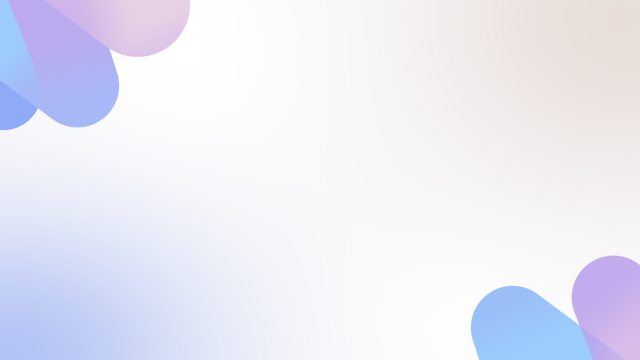
A WebGL 2 fragment shader for this background:

```glsl
#version 300 es
precision highp float;
// Soft pale backdrop with translucent rounded petals in two opposite corners.

uniform vec2 u_resolution;
out vec4 fragColor;

const vec2 CANVAS = vec2(16.0 / 9.0, 1.0);

// Gaussian glow with separate horizontal and vertical spread.
float glow(vec2 p, vec2 center, vec2 spread) {
    vec2 d = (p - center) / spread;
    return exp(-dot(d, d));
}

// Smooth 0..1 ramp running from point a to point b.
float ramp(vec2 p, vec2 a, vec2 b) {
    vec2 axis = b - a;
    return smoothstep(0.0, 1.0, dot(p - a, axis) / dot(axis, axis));
}

// Signed distance to a capsule with a different radius at each end.
float petal(vec2 p, vec2 a, vec2 b, float ra, float rb) {
    float len = length(b - a);
    vec2 u = (b - a) / len;
    p -= a;
    vec2 q = vec2(abs(u.x * p.y - u.y * p.x), dot(p, u));
    float s = (ra - rb) / len;
    float c = sqrt(1.0 - s * s);
    float k = dot(q, vec2(-s, c));
    if (k < 0.0) return length(q) - ra;
    if (k > c * len) return length(q - vec2(0.0, len)) - rb;
    return dot(q, vec2(c, s)) - ra;
}

// Antialiased coverage of a signed distance.
float cover(float dist, float pixel) {
    return smoothstep(pixel, -pixel, dist);
}

vec3 backdrop(vec2 p) {
    vec3 color = vec3(0.973, 0.971, 0.976);
    color = mix(color, vec3(1.0), glow(p, vec2(0.50, 0.86), vec2(0.46, 0.42)));
    color = mix(color, vec3(0.995), glow(p, vec2(1.32, 0.10), vec2(0.46, 0.30)));
    color = mix(color, vec3(0.91, 0.868, 0.852), glow(p, vec2(1.73, 0.95), vec2(0.52, 0.44)));
    return mix(color, vec3(0.70, 0.765, 0.96), glow(p, vec2(0.02, 0.0), vec2(0.53, 0.375)));
}

// Three petals fanning out of the upper left corner.
vec3 upperPetals(vec3 color, vec2 p, float pixel) {
    float back = cover(petal(p, vec2(0.009, 0.745), vec2(-0.176, 1.21), 0.1065, 0.1065), pixel);
    float middle = cover(petal(p, vec2(0.215, 0.762), vec2(-0.053, 1.137), 0.116, 0.257), pixel);
    float front = cover(petal(p, vec2(0.382, 0.988), vec2(-0.018, 1.288), 0.146, 0.146), pixel);

    vec3 violet = mix(vec3(0.735, 0.67, 0.935), vec3(0.655, 0.72, 0.965),
                      ramp(p, vec2(0.16, 0.93), vec2(0.23, 0.68)));
    vec3 sky = mix(vec3(0.615, 0.80, 0.99), vec3(0.645, 0.725, 0.96),
                   ramp(p, vec2(0.02, 0.88), vec2(0.13, 0.78)));
    vec3 pink = mix(vec3(0.81, 0.71, 0.92), vec3(0.90, 0.82, 0.895),
                    ramp(p, vec2(0.20, 0.94), vec2(0.38, 0.99)));
    pink = mix(pink, vec3(0.86, 0.76, 0.91), ramp(p, vec2(0.40, 0.95), vec2(0.45, 0.83)));

    color = mix(color, vec3(0.56, 0.665, 0.97), back);
    color = mix(color, mix(violet, sky, back), middle);
    return mix(color, pink, front);
}

// Two petals rising out of the lower right corner.
vec3 lowerPetals(vec3 color, vec2 p, float pixel) {
    float back = cover(petal(p, vec2(1.424, 0.090), vec2(1.692, -0.285), 0.116, 0.257), pixel);
    float front = cover(petal(p, vec2(1.704, 0.174), vec2(1.889, -0.291), 0.116, 0.116), pixel);

    vec3 blue = mix(vec3(0.605, 0.745, 0.97), vec3(0.61, 0.80, 0.99),
                    ramp(p, vec2(1.40, 0.18), vec2(1.47, 0.02)));
    vec3 lilac = mix(vec3(0.765, 0.675, 0.93), vec3(0.85, 0.74, 0.915),
                     ramp(p, vec2(1.67, 0.20), vec2(1.79, 0.05)));
    vec3 shared = mix(vec3(0.71, 0.665, 0.935), vec3(0.81, 0.71, 0.92),
                      ramp(p, vec2(1.63, 0.05), vec2(1.75, 0.02)));

    color = mix(color, blue, back);
    return mix(color, mix(lilac, shared, back), front);
}

void main() {
    vec2 p = gl_FragCoord.xy / u_resolution * CANVAS;
    float pixel = 0.75 / u_resolution.y;

    vec3 color = backdrop(p);
    color = upperPetals(color, p, pixel);
    color = lowerPetals(color, p, pixel);
    fragColor = vec4(color, 1.0);
}
```
